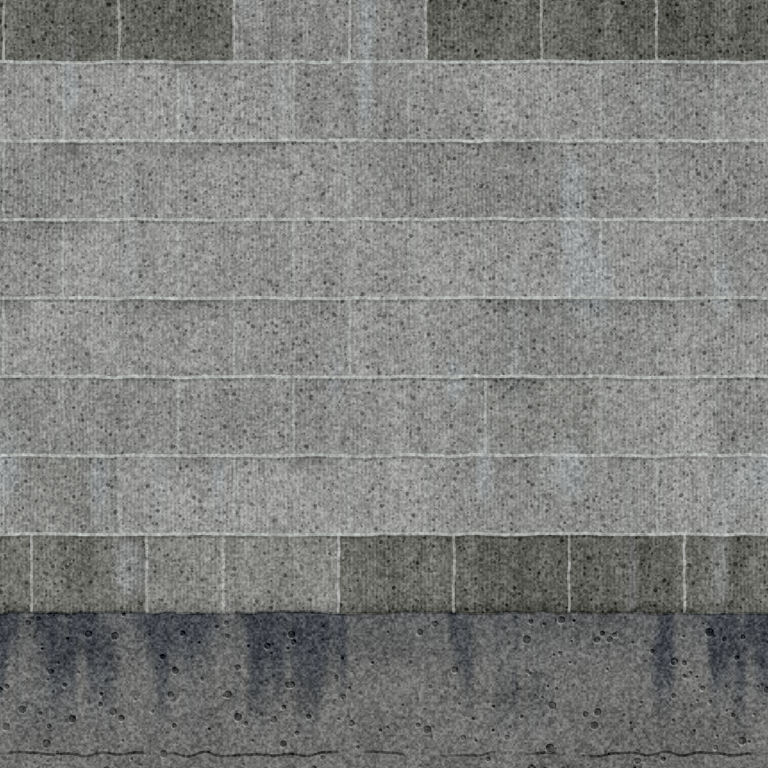
Give the GLSL for this texture, as a WebGL 2 fragment shader.

```glsl
#version 300 es
precision highp float;
// Weathered concrete block wall, combed and pitted, above a stained cast footing.
#define FOOTING 0.202
#define COURSE 0.1025
#define LONG_BLOCK 0.15
#define SHORT_BLOCK 0.1
#define JOINT_HALF 0.0017
#define COMB_LINES 190.0
#define COMB_DEPTH 0.022
#define GRAIN 0.15
#define BLOCK_VARIATION 0.055
#define PIT_DEPTH 0.17

uniform vec2 u_resolution;
out vec4 outColor;

const vec3 LIGHT_BLOCK = vec3(0.555, 0.56, 0.55);
const vec3 DARK_BLOCK = vec3(0.415, 0.415, 0.395);
const vec3 MORTAR = vec3(0.70, 0.715, 0.70);
const vec3 BLOOM = vec3(0.64, 0.66, 0.68);
const vec3 CAST = vec3(0.425, 0.428, 0.42);
const vec3 SOOT = vec3(0.24, 0.255, 0.28);

float hash(vec2 p) {
  vec3 q = fract(p.xyx * 0.1031);
  q += dot(q, q.yzx + 33.33);
  return fract((q.x + q.y) * q.z);
}

// Value noise that wraps horizontally after freq.x cells.
float noise(vec2 uv, vec2 freq) {
  vec2 p = uv * freq, i = floor(p), f = fract(p);
  f = f * f * (3.0 - 2.0 * f);
  float x0 = mod(i.x, freq.x), x1 = mod(i.x + 1.0, freq.x);
  return mix(mix(hash(vec2(x0, i.y)), hash(vec2(x1, i.y)), f.x),
             mix(hash(vec2(x0, i.y + 1.0)), hash(vec2(x1, i.y + 1.0)), f.x), f.y);
}

// Cellular pits: a few cells hold one round hole of random size.
float pits(vec2 uv, float freq, float density) {
  vec2 p = uv * freq, cell = floor(p);
  float hole = 0.0, blur = freq / min(u_resolution.x, u_resolution.y);
  for (int k = 0; k < 9; k++) {
    vec2 c = cell + vec2(k % 3 - 1, k / 3 - 1);
    vec2 id = vec2(mod(c.x, freq), c.y);
    vec2 center = c + vec2(hash(id + 17.0), hash(id + 59.0));
    float size = mix(0.08, 0.3, pow(hash(id + 83.0), 2.0));
    float present = step(hash(id + 131.0), density);
    hole = max(hole, present * (1.0 - smoothstep(size - blur * 0.5, size + blur, length(p - center))));
  }
  return hole;
}

// Soft line of given half width around distance zero.
float line(float d, float halfWidth) {
  float px = 1.0 / min(u_resolution.x, u_resolution.y);
  return 1.0 - smoothstep(halfWidth - px * 0.5, halfWidth + px, abs(d));
}

vec3 blockWall(vec2 uv) {
  float wobble = (noise(uv, vec2(34.0, 9.0)) - 0.5) * 0.003;
  float v = (uv.y - FOOTING + wobble) / COURSE;
  float row = floor(v), fy = v - row;
  bool edgeRow = row < 1.0 || row > 6.0;

  // Six long blocks and one short block make up each course.
  float start = row < 1.0 ? 0.191 : (mod(row, 2.0) > 0.5 ? 0.455 : 0.532);
  float t = fract(uv.x - start + (noise(uv, vec2(7.0, 60.0)) - 0.5) * 0.002);
  float s = (t - SHORT_BLOCK) / LONG_BLOCK;
  bool isShort = s < 0.0;
  float index = isShort ? 0.0 : 1.0 + min(floor(s), 5.0);
  float fx = isShort ? t / SHORT_BLOCK : s - index + 1.0;
  float dx = min(fx, 1.0 - fx) * (isShort ? SHORT_BLOCK : LONG_BLOCK);

  // Block tone, with soiled courses at top and bottom.
  float clean = index < 0.5 || (row < 1.0 ? index < 1.5 : index > 5.5) ? 0.75 : 0.0;
  vec3 color = mix(DARK_BLOCK, LIGHT_BLOCK, edgeRow ? clean : 1.0);
  float tone = hash(vec2(index + 5.0, row + 11.0)) - 0.5;
  color += tone * BLOCK_VARIATION * vec3(1.0, 1.0, 1.12);
  color += (noise(uv, vec2(9.0, 11.0)) - 0.5) * 0.055;

  // Vertical run-off, pale bloom and smears under the joints.
  float run = noise(uv, vec2(62.0, 7.0));
  color += (run - 0.5) * (edgeRow ? 0.10 : 0.04);
  float bloom = smoothstep(0.72, 0.95, noise(uv + 0.37, vec2(26.0, 8.0)));
  color = mix(color, BLOOM, bloom * 0.45);
  float smear = smoothstep(0.62, 0.9, noise(uv, vec2(12.0, 10.0)));
  color -= smear * 0.08 * smoothstep(0.65, 1.0, fy);
  if (row < 1.0) color -= 0.08 * (1.0 - smoothstep(0.0, 0.2, fy));

  // Combed face and small pits.
  float phase = 6.28318 * COMB_LINES * uv.x + 5.0 * noise(uv, vec2(40.0, 12.0));
  color += sin(phase) * COMB_DEPTH * (0.35 + noise(uv, vec2(30.0, 20.0)));
  color -= pits(uv, 120.0, 0.32) * PIT_DEPTH;

  // Mortar: bright beds with a shadow below, uneven upright joints.
  float jointId = mod(index + step(0.5, fx), 7.0);
  float strength = edgeRow ? 0.8 : mix(0.12, 0.75, hash(vec2(jointId + 23.0, row + 3.0)));
  float worn = 0.65 + 0.35 * noise(uv, vec2(50.0, 50.0));
  color = mix(color, MORTAR, line(dx, JOINT_HALF * 0.85) * strength * worn);
  float bed = v - max(round(v), 1.0);
  color -= line(bed * COURSE + 0.0035, JOINT_HALF) * 0.11 * noise(uv, vec2(16.0, 12.0));
  return mix(color, MORTAR, line(bed * COURSE, JOINT_HALF) * worn);
}

vec3 castFooting(vec2 uv) {
  float depth = 1.0 - uv.y / FOOTING;
  float streak = 0.6 * noise(uv, vec2(30.0, 6.0)) + 0.4 * noise(uv, vec2(85.0, 9.0));
  float soot = 0.32 * (1.0 - smoothstep(0.0, 0.45, depth));
  soot += smoothstep(0.42, 0.85, streak) * 0.85 * (1.0 - smoothstep(0.25, 0.95, depth));
  vec3 color = mix(CAST, SOOT, clamp(soot, 0.0, 0.9));
  color += (noise(uv, vec2(18.0, 20.0)) - 0.5) * 0.06;

  // Air holes with a lit lower rim.
  color += pits(uv + vec2(0.001, 0.002), 58.0, 0.22) * 0.12;
  color -= pits(uv, 58.0, 0.22) * 0.24;
  color -= pits(uv + 0.5, 130.0, 0.2) * 0.1;

  // Ragged crack along the foot.
  float crack = uv.y - 0.018 - (noise(uv, vec2(45.0, 1.0)) - 0.5) * 0.007;
  return color - line(crack, 0.0014) * 0.2 * smoothstep(0.15, 0.6, noise(uv, vec2(24.0, 5.0)));
}

void main() {
  vec2 uv = gl_FragCoord.xy / u_resolution;
  float ledge = FOOTING + (noise(uv, vec2(55.0, 1.0)) - 0.5) * 0.004;
  float px = 1.0 / u_resolution.y;
  vec3 color = mix(castFooting(uv), blockWall(uv), smoothstep(ledge - px, ledge + px, uv.y));
  color -= line(uv.y - ledge, 0.0018) * 0.09;
  float grain = noise(uv, vec2(260.0)) + noise(uv + 0.3, vec2(430.0)) - 1.0;
  outColor = vec4(clamp(color + grain * GRAIN, 0.0, 1.0), 1.0);
}
```
